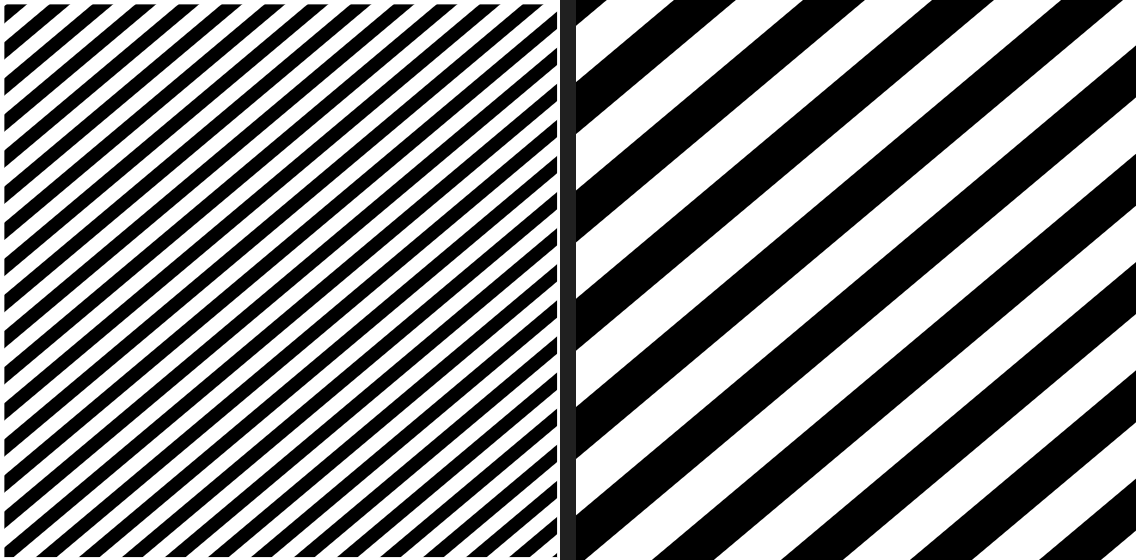
Left: the whole. Right: its middle third, enlarged.
This pattern is drawn by a WebGL 2 fragment shader. Its source:

```glsl
#version 300 es
precision highp float;
// Black diagonal stripes rising to the right at 40 degrees on white,
// clipped to a square with a thin white margin. Distance along the stripe
// normal is folded with fract; edges are smoothed over one pixel.

uniform vec2 u_resolution;
out vec4 fragColor;

// Coverage of the inside (negative) side of a signed distance
float coverage(float dist, float pixel) {
  return clamp(0.5 - dist / pixel, 0.0, 1.0);
}

void main() {
  float pixel = 1.0 / min(u_resolution.x, u_resolution.y);
  vec2 uv = gl_FragCoord.xy / u_resolution;

  // Stripes: position across them, measured from the top left corner
  float angle = radians(40.0);
  float period = 0.04938;
  float across = dot(vec2(uv.x, 1.0 - uv.y), vec2(sin(angle), cos(angle)));
  float fromCentre = abs(fract(across / period - 0.0087) - 0.5) * period;
  float stripe = coverage(fromCentre - 0.24 * period, pixel);

  // Frame: a slightly wider margin at the left and top
  vec2 inset = min(uv - vec2(0.0078, 0.0052), vec2(0.9948, 0.9922) - uv);
  float frame = coverage(-min(inset.x, inset.y), pixel);

  fragColor = vec4(mix(vec3(1.0), vec3(0.0), stripe * frame), 1.0);
}
```
